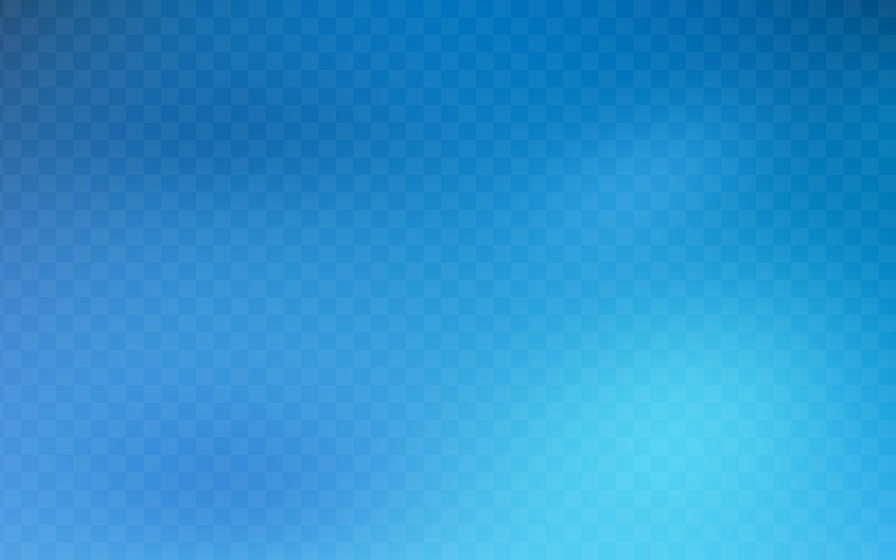
This background is drawn by a Shadertoy shader. Its source:

```glsl
// Soft blue backdrop under a faint checkerboard.
// A smooth three-by-three colour wash is tinted by tilted Gaussian glows,
// then alternate square cells are lightened slightly.

// Wash colours: left, centre and right of each band
const vec3 TOP_LEFT      = vec3(0.137, 0.310, 0.470);
const vec3 TOP_CENTRE    = vec3(0.000, 0.450, 0.740);
const vec3 TOP_RIGHT     = vec3(0.000, 0.290, 0.490);
const vec3 MIDDLE_LEFT   = vec3(0.235, 0.510, 0.785);
const vec3 MIDDLE_CENTRE = vec3(0.137, 0.585, 0.830);
const vec3 MIDDLE_RIGHT  = vec3(0.000, 0.510, 0.765);
const vec3 BOTTOM_LEFT   = vec3(0.330, 0.650, 0.900);
const vec3 BOTTOM_CENTRE = vec3(0.330, 0.785, 0.950);
const vec3 BOTTOM_RIGHT  = vec3(0.235, 0.705, 0.920);

// Glow colours
const vec3 CYAN   = vec3(0.34, 0.84, 0.96);
const vec3 AZURE  = vec3(0.24, 0.67, 0.92);
const vec3 COBALT = vec3(0.19, 0.50, 0.83);
const vec3 NAVY   = vec3(0.02, 0.33, 0.59);
const vec3 TEAL   = vec3(0.00, 0.53, 0.77);

// Checkerboard
const float CELLS_PER_HEIGHT = 32.0;
const float CHECKER_SHIFT    = 0.00625;
const float CHECKER_OPACITY  = 0.045;

const float GLOW_TILT = 0.5;

// Quadratic curve through three colours at t = 0, 0.5 and 1
vec3 blendThree(vec3 a, vec3 b, vec3 c, float t) {
    return a * (1.0 - t) * (1.0 - 2.0 * t)
         + b * 4.0 * t * (1.0 - t)
         + c * t * (2.0 * t - 1.0);
}

// Elliptical Gaussian falloff, turned anticlockwise by tilt
float glow(vec2 p, vec2 centre, vec2 radius, float tilt) {
    vec2 d = p - centre;
    float c = cos(tilt), s = sin(tilt);
    d = vec2(c * d.x + s * d.y, c * d.y - s * d.x) / radius;
    return exp(-dot(d, d));
}

// Square wave of period two on each axis, softened over one pixel
vec2 squareWave(vec2 x, float pixel) {
    vec2 ramp = 0.5 - abs(mod(x + 0.5, 2.0) - 1.0);
    return clamp(2.0 * ramp / pixel, -1.0, 1.0);
}

void mainImage(out vec4 fragColor, in vec2 fragCoord) {
    vec2 uv = fragCoord / iResolution.xy;
    vec2 p = fragCoord / iResolution.y;

    // Base wash
    vec3 top    = blendThree(TOP_LEFT, TOP_CENTRE, TOP_RIGHT, uv.x);
    vec3 middle = blendThree(MIDDLE_LEFT, MIDDLE_CENTRE, MIDDLE_RIGHT, uv.x);
    vec3 bottom = blendThree(BOTTOM_LEFT, BOTTOM_CENTRE, BOTTOM_RIGHT, uv.x);
    vec3 color  = max(blendThree(bottom, middle, top, uv.y), 0.0);

    // Dark pools on the left
    color = mix(color, NAVY, 0.45 * glow(p, vec2(0.396, 0.770), vec2(0.36, 0.13), 0.0));
    color = mix(color, COBALT, 0.75 * glow(p, vec2(0.396, 0.146), vec2(0.36, 0.20), 0.0));

    // Bright glows on the right
    color = mix(color, TEAL, 0.50 * glow(p, vec2(1.600, 0.770), vec2(0.125, 0.15), 0.0));
    color = mix(color, AZURE, 0.55 * glow(p, vec2(1.135, 0.656), vec2(0.23, 0.12), GLOW_TILT));
    color = mix(color, CYAN, 0.85 * glow(p, vec2(1.198, 0.208), vec2(0.33, 0.25), GLOW_TILT));

    // Checkerboard, counted from the top left
    vec2 cell = vec2(p.x - CHECKER_SHIFT, 1.0 - p.y) * CELLS_PER_HEIGHT;
    vec2 wave = squareWave(cell, CELLS_PER_HEIGHT / iResolution.y);
    float light = 0.5 + 0.5 * wave.x * wave.y;
    color = mix(color, vec3(1.0), CHECKER_OPACITY * light);

    fragColor = vec4(color, 1.0);
}
```
